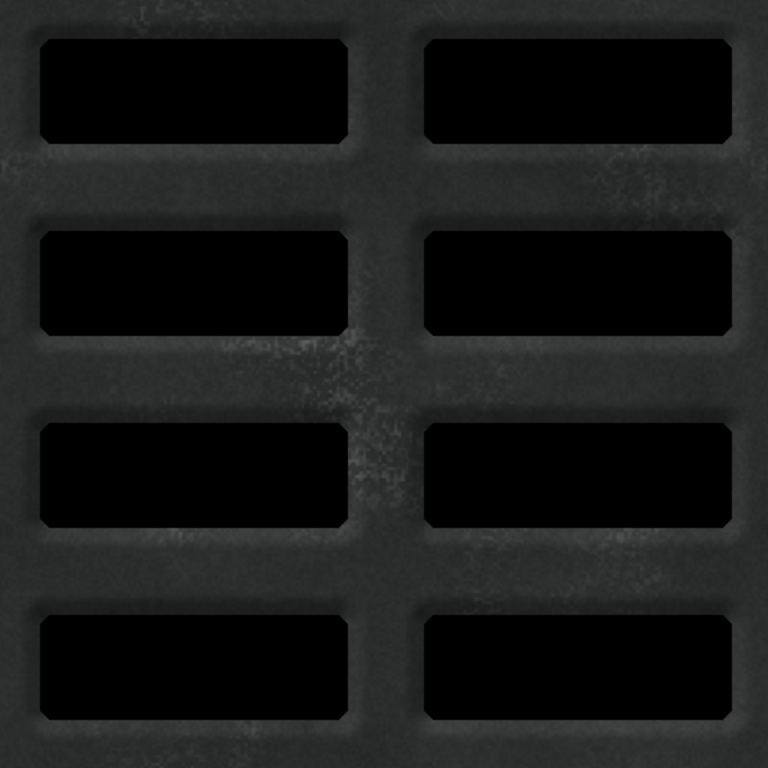
Write a WebGL 1 fragment shader that draws this texture.

```glsl
precision highp float;

uniform vec2 u_resolution;

#define REPEATS vec2(2.0, 4.0)
#define SLOT_HALF vec2(0.2005, 0.0684)
#define SLOT_SHIFT vec2(0.0026, 0.0059)
#define CORNER_CUT 0.012
#define EDGE_SOFT 0.0014
#define BEVEL_WIDTH 0.031
#define BEVEL_LIGHT vec2(0.036, -0.054)
#define METAL_TONE 0.172
#define METAL_TINT vec3(0.965, 1.0, 1.0)
#define GRAIN 0.22
#define WEAR 0.13

float hash(vec2 p) {
  vec3 q = fract(vec3(p.xyx) * 0.1031);
  q += dot(q, q.yzx + 33.33);
  return fract((q.x + q.y) * q.z);
}

// Value noise that wraps after a whole number of lattice cells
float noise(vec2 uv, float period) {
  vec2 p = uv * period;
  vec2 i = floor(p);
  vec2 f = fract(p);
  f = f * f * (3.0 - 2.0 * f);
  vec2 a = mod(i, period);
  vec2 b = mod(i + 1.0, period);
  float seed = period * 1.7;
  return mix(mix(hash(a + seed), hash(vec2(b.x, a.y) + seed), f.x),
             mix(hash(vec2(a.x, b.y) + seed), hash(b + seed), f.x), f.y);
}

float clouds(vec2 uv) {
  float sum = 0.0;
  float amplitude = 0.5;
  float period = 5.0;
  for (int k = 0; k < 5; k++) {
    sum += amplitude * noise(uv, period);
    amplitude *= 0.55;
    period *= 2.0;
  }
  return sum / 1.055;
}

void main() {
  vec2 uv = gl_FragCoord.xy / u_resolution;

  // Position relative to the centre of the nearest slot
  vec2 p = (fract(uv * REPEATS) - 0.5) / REPEATS - SLOT_SHIFT;
  vec2 q = abs(p) - SLOT_HALF;

  // Slot with clipped corners
  float box = max(q.x, q.y);
  float slot = max(box, (q.x + q.y + CORNER_CUT) * 0.7071);
  float metalMask = smoothstep(-EDGE_SOFT, EDGE_SOFT, slot);

  // Sunken rim, lit from the upper left: dark above and left, pale below and right
  vec2 corner = max(q + CORNER_CUT, 0.0);
  float rimDistance = length(corner) - CORNER_CUT;
  vec2 normal = sign(p) * corner / max(length(corner), 0.0001);
  float rim = 1.0 - smoothstep(0.35 * BEVEL_WIDTH, BEVEL_WIDTH, rimDistance);
  float relief = rim * dot(normal, BEVEL_LIGHT);

  // Mottled metal with fine grain
  float mottle = clouds(uv) - 0.5;
  float grain = 0.6 * noise(uv, 256.0) + 0.4 * noise(uv, 128.0) - 0.5;
  float tone = (METAL_TONE + relief) * (1.0 + 0.4 * mottle + GRAIN * grain);

  // Scuffed patches of pale specks, strongest on raised light
  float patches = smoothstep(0.5, 0.78, clouds(fract(uv + vec2(0.37, 0.61))));
  float specks = smoothstep(0.35, 0.95, 0.65 * noise(uv, 200.0) + 0.35 * noise(uv, 90.0));
  tone += WEAR * patches * specks * (0.8 + 6.0 * relief);

  gl_FragColor = vec4(METAL_TINT * tone * metalMask, 1.0);
}
```
